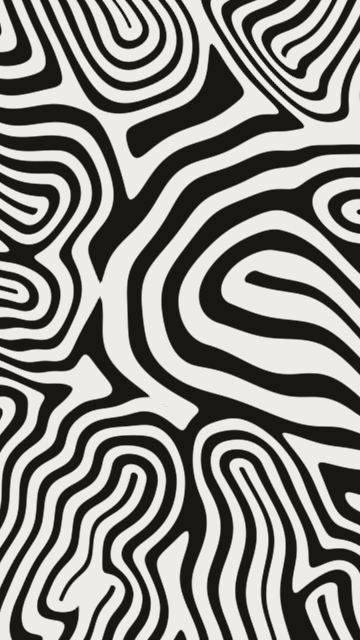
Reproduce this pattern procedurally as a WebGL 2 fragment shader.

```glsl
#version 300 es
precision highp float;
// Zebra-like contour stripes flowing around a few elongated, cellular cores.

uniform vec2 u_resolution;
out vec4 fragColor;

const vec3 CREAM = vec3(0.937, 0.921, 0.902);
const vec3 INK = vec3(0.102, 0.092, 0.072);

const float TAU = 6.2831853;
const int ROWS = 5;                          // cores per column
const float ROW_STEP = 0.43;
const vec2 FLOW_CENTRE = vec2(0.45, 1.10);   // cores point away from here
const float CORE_LENGTH = 0.50;
const float CORE_INSET = 0.10;

const vec2 BROAD_CENTRE = vec2(0.80, 0.93);  // where the stripes are widest
const float BROAD_RADIUS = 0.34;
const float BROAD_PERIOD = 0.102;
const float FINE_PERIOD = 0.054;

const float BLEND_SHARPNESS = 3.2;           // lower melts the cells together
const float CORE_PHASE = 0.15;
const float CREAM_BIAS = 0.07;
const float WIDTH_VARIATION = 0.32;
const float EDGE_SOFTNESS = 1.7;

// Layered sines that make neighbouring stripes wobble together.
vec2 warp(vec2 p) {
    float frequency = 6.0;
    float amplitude = 0.055;
    for (int layer = 0; layer < 3; layer++) {
        vec2 phase = vec2(1.3, 4.1) * float(layer + 1);
        p += amplitude * sin(frequency * (p.yx + 0.4 * p) + phase);
        frequency *= 2.0;
        amplitude *= 0.42;
    }
    return p;
}

float segmentDistance(vec2 p, vec2 a, vec2 b) {
    vec2 along = b - a;
    float t = clamp(dot(p - a, along) / dot(along, along), 0.0, 1.0);
    return length(p - a - along * t);
}

// Two staggered columns of cores, shifted by sines.
vec2 corePosition(float column, float row) {
    float x = mix(0.15, 0.85, column) + 0.2 * sin(1.6 * row + 0.8 + 2.0 * column);
    float y = ROW_STEP * row + 0.05 * (1.0 - column) + 0.07 * sin(2.4 * row + 3.0);
    return vec2(x, y);
}

float stripePeriod(vec2 p) {
    vec2 offset = (p - BROAD_CENTRE) / BROAD_RADIUS;
    return mix(FINE_PERIOD, BROAD_PERIOD, exp(-dot(offset, offset)));
}

// Smooth minimum of the core distances, counted in stripes.
float stripeCount(vec2 p) {
    float sum = 0.0;
    for (int column = 0; column < 2; column++) {
        for (int row = 0; row < ROWS; row++) {
            vec2 core = corePosition(float(column), float(row));
            vec2 direction = normalize(core - FLOW_CENTRE);
            vec2 tip = core - CORE_INSET * direction;
            float d = segmentDistance(p, tip, tip + CORE_LENGTH * direction);
            sum += exp(-BLEND_SHARPNESS * d / stripePeriod(core));
        }
    }
    return -log(max(sum, 1e-30)) / BLEND_SHARPNESS;
}

void main() {
    vec2 p = gl_FragCoord.xy / u_resolution.x;

    // Contour bands with a slowly varying share of ink.
    float wave = sin(TAU * (stripeCount(warp(p)) - CORE_PHASE));
    float swell = sin(7.0 * p.x + 3.0 * p.y) * sin(5.0 * p.y - 4.0 * p.x + 1.0);
    float band = wave + CREAM_BIAS + WIDTH_VARIATION * swell;

    // Antialiased edge between the two colours.
    float slope = length(vec2(dFdx(band), dFdy(band)));
    float cream = clamp(0.5 + band / max(EDGE_SOFTNESS * slope, 1e-4), 0.0, 1.0);
    fragColor = vec4(mix(INK, CREAM, cream), 1.0);
}
```
